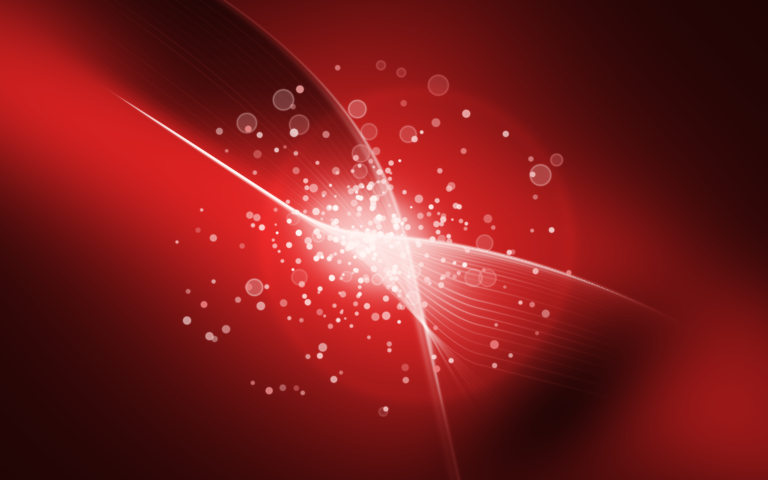
Reproduce this background procedurally as a Shadertoy shader.

```glsl
const vec3 RED = vec3(1.0, 0.150, 0.150);
const vec3 EMBER = vec3(0.93, 0.28, 0.27);
const vec3 PINK = vec3(0.94, 0.50, 0.50);
const vec3 PALE = vec3(1.0, 0.96, 0.95);
const vec2 CORE = vec2(0.77, 0.50);

vec3 hash3(float n) {
    vec3 h = fract(vec3(n) * vec3(0.1031, 0.1030, 0.0973));
    h += dot(h, h.yzx + 33.33);
    return fract((h.xxy + h.yzz) * h.zyx);
}

// Elliptic Gaussian, turned by an angle
float glow(vec2 p, vec2 centre, vec2 size, float angle) {
    vec2 d = p - centre;
    float c = cos(angle), s = sin(angle);
    d = vec2(c * d.x + s * d.y, c * d.y - s * d.x) / size;
    return exp(-dot(d, d));
}

float strand(float d, float width) {
    return exp(-d * d / (width * width));
}

float disc(float d, float radius, float aa) {
    return 1.0 - smoothstep(radius - aa, radius + aa, d);
}

float smoothMax(float a, float b, float k) {
    float h = max(k - abs(a - b), 0.0) / k;
    return max(a, b) + h * h * k * 0.25;
}

// Ribbon edges: height over x for the wide fan, x over height for the tall one
float fanLower(float x) {
    float bend = max(x - 0.7, 0.0);
    return 0.81 - 0.65 * (x - 0.23) - 1.8 * bend * bend;
}

float fanUpper(float x) {
    float u = x - 0.833;
    float arch = 0.506 - 0.10 * u - 0.35 * u * u;
    return smoothMax(0.81 - 0.65 * (x - 0.23), arch, 0.06);
}

float tallLeft(float y) {
    float h = 0.5 - y;
    return 0.23 + (0.81 - y) / 0.65 - 0.265 * (h + sqrt(h * h + 0.002));
}

float tallRight(float y) {
    return 0.885 - 0.22 * (y - 0.323) - 1.2 * pow(max(y - 0.45, 0.0), 2.5);
}

float backdrop(vec2 p) {
    float light = 0.12;
    light += 0.70 * glow(p, vec2(0.80, 0.46), vec2(0.60, 0.40), -0.45);
    light += 0.58 * glow(p, vec2(0.0, 0.84), vec2(0.58, 0.20), -0.5);
    light += 0.16 * glow(p, vec2(0.85, 0.92), vec2(0.30, 0.25), 0.0);
    light += 0.36 * glow(p, vec2(1.56, 0.12), vec2(0.34, 0.20), -0.5);
    light += 0.14 * glow(p, vec2(1.40, 0.42), vec2(0.50, 0.12), -0.5);
    light -= 0.42 * glow(p, vec2(1.20, 0.20), vec2(0.27, 0.13), 0.65);
    return clamp(light, 0.08, 0.87);
}

// Scattered discs with a brighter rim; solidity sets the fill
vec3 scatter(vec3 col, vec2 p, int count, float seed, float spread,
             float radius, float solidity, float aa) {
    for (int i = 0; i < count; i++) {
        vec3 h = hash3(float(i) + seed);
        vec3 k = hash3(float(i) + seed + 517.0);
        float angle = 6.28318 * h.x;
        float reach = spread * pow(h.y, 0.85);
        vec2 centre = CORE + reach * vec2(cos(angle), 0.85 * sin(angle));
        float r = radius * mix(0.45, 1.3, h.z);
        float d = length(p - centre);
        float rim = strand(d - r, 1.0 * aa) * (1.0 - solidity);
        float alpha = disc(d, r, aa) * solidity + 0.45 * rim;
        vec3 tint = mix(PALE, PINK, smoothstep(0.08, 0.3, reach) * k.y);
        col = mix(col, tint, clamp(alpha * mix(0.5, 1.1, k.x), 0.0, 1.0));
    }
    return col;
}

void mainImage(out vec4 fragColor, in vec2 fragCoord) {
    vec2 p = fragCoord / iResolution.y;
    float aa = 1.0 / iResolution.y;
    float upper = fanUpper(p.x), lower = fanLower(p.x);
    float left = tallLeft(p.y), right = tallRight(p.y);

    // Backdrop with the dark veil of the tall ribbon
    float light = backdrop(p);
    float veil = smoothstep(left - 0.03, left + 0.09, p.x)
               * (1.0 - smoothstep(right - 0.02, right + 0.01, p.x));
    light *= 1.0 - 0.55 * veil * smoothstep(0.54, 0.84, p.y) * smoothstep(0.02, 0.45, p.x);

    // Large faint halo
    float ring = length(p - vec2(0.87, 0.49)) - 0.32;
    light += 0.04 * strand(ring, 0.016) + 0.03 * disc(ring, 0.0, 0.02);
    vec3 col = RED * light;

    // Luminous core and ribbon sheets
    float sheet = smoothstep(lower - 0.004, lower + 0.004, p.y)
                * (1.0 - smoothstep(upper - 0.004, upper + 0.004, p.y));
    float white = 0.85 * glow(p, CORE, vec2(0.12, 0.085), -0.4)
                + 0.13 * glow(p, CORE, vec2(0.24, 0.20), -0.4);
    white += 0.34 * sheet * glow(p, vec2(0.80, 0.46), vec2(0.22, 0.12), -0.5);
    white += 0.16 * veil * glow(p, vec2(0.86, 0.41), vec2(0.08, 0.13), 0.0);

    // Fine strands between the ribbon edges
    float shelf = smoothMax(lower, 0.24 - 0.25 * (p.x - 1.0), 0.09);
    float fanFade = smoothstep(0.2, 0.55, p.x) * (1.0 - smoothstep(0.85, 1.34, p.x));
    float tallFade = 0.25 + 0.75 * glow(p, vec2(0.87, 0.38), vec2(0.18, 0.22), 0.0);
    tallFade *= smoothstep(0.10, 0.28, p.y) * smoothstep(0.1, 0.4, p.x);
    for (int i = 0; i < 22; i++) {
        float t = float(i) / 21.0;
        vec3 h = hash3(float(i) + 900.0);
        float fan = p.y - mix(upper, shelf, t * t);
        float tall = p.x - mix(right, left, t);
        white += 0.30 * h.x * fanFade * strand(fan, 0.0021);
        white += 0.22 * h.y * tallFade * strand(tall, 0.0025);
    }

    // Bright ribbon edges
    float crest = smoothstep(0.2, 0.5, p.x) * (1.0 - smoothstep(1.0, 1.46, p.x));
    float under = max(upper - p.y, 0.0);
    white += crest * 0.50 * strand(p.y - upper, 0.0038);
    white += crest * 0.30 * smoothstep(0.4, 0.75, p.x) * step(p.y, upper) * exp(-under / 0.022);
    white += 0.30 * smoothstep(0.2, 0.5, p.x) * (1.0 - smoothstep(0.82, 0.98, p.x))
           * strand(p.y - lower + 0.004, 0.0035);
    float spine = smoothstep(0.06, 0.32, p.y) * (1.0 - smoothstep(0.60, 0.95, p.y));
    white += (0.10 + 0.32 * spine) * strand(p.x - right, 0.0045);
    white += (0.06 + 0.18 * spine) * strand(p.x - right + 0.012, 0.009);
    vec3 lightTint = mix(EMBER, PALE, smoothstep(0.0, 0.45, white));
    col = mix(col, lightTint, 1.0 - exp(-1.6 * white));

    // Bubbles, sparks and fine dust
    col = scatter(col, p, 30, 11.0, 0.44, 0.017, 0.25, aa);
    col = scatter(col, p, 150, 83.0, 0.43, 0.0068, 0.80, aa);
    col = scatter(col, p, 200, 291.0, 0.21, 0.0052, 0.98, aa);
    fragColor = vec4(clamp(col, 0.0, 1.0), 1.0);
}
```
